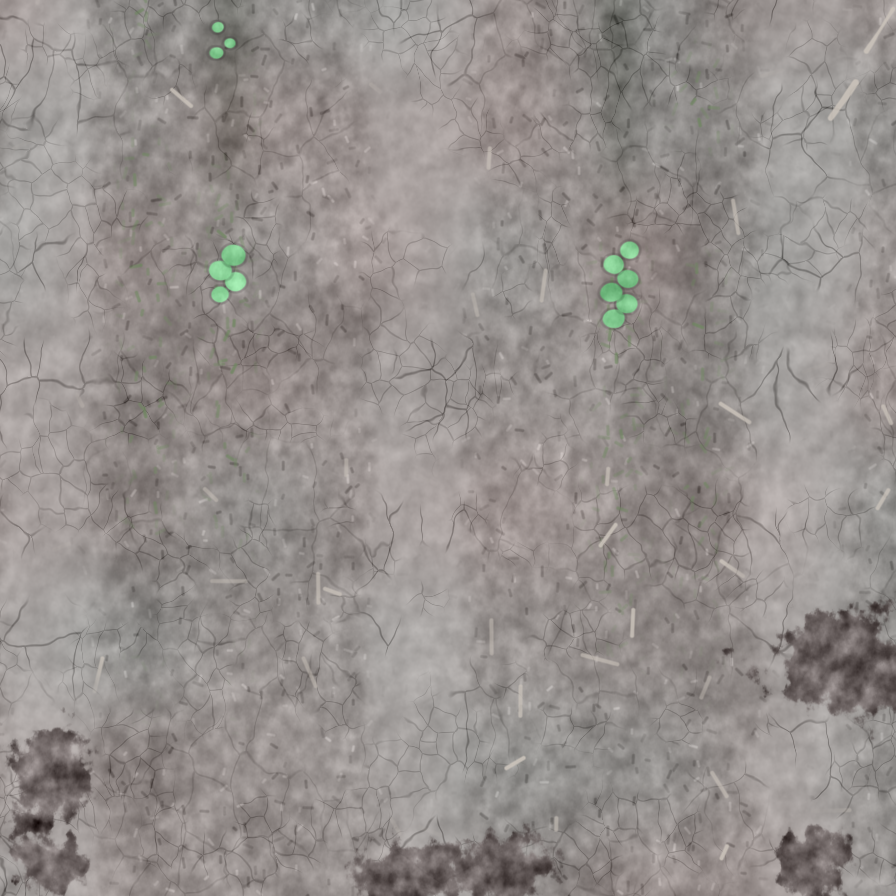
Reproduce this texture procedurally as a Shadertoy shader.

```glsl
// Dry cracked field soil seen from above: pale ridges, dark crop rows, seedlings, straw and clods.
#define MIDDLE 0.472          // x of the central ridge
#define RIDGE_SPACING 0.423
#define RIDGE_WIDTH 0.052
#define ROW_OFFSET 0.218      // crop rows, either side of the middle
#define TRACK_OFFSET 0.308    // faint wheel tracks, either side of the middle
#define CRACK_WIDTH 0.035
#define SOIL vec3(0.580, 0.556, 0.547)
#define RIDGE vec3(0.662, 0.644, 0.636)
#define CLOD vec3(0.410, 0.372, 0.368)
#define STRAW vec3(0.800, 0.770, 0.735)
#define LEAF vec3(0.500, 0.800, 0.560)
#define WEED vec3(0.430, 0.530, 0.370)

float hash(vec2 p) {
    vec3 q = fract(p.xyx * 0.1031);
    q += dot(q, q.yzx + 33.33);
    return fract((q.x + q.y) * q.z);
}

vec2 hash2(vec2 p) { return vec2(hash(p), hash(p + 57.3)); }

float noise(vec2 p) {
    vec2 i = floor(p), f = fract(p);
    f *= f * (3.0 - 2.0 * f);
    return mix(mix(hash(i), hash(i + vec2(1, 0)), f.x),
               mix(hash(i + vec2(0, 1)), hash(i + vec2(1, 1)), f.x), f.y);
}

float fbm(vec2 p) {
    float sum = 0.0, amp = 0.533;
    for (int i = 0; i < 4; i++) {
        sum += amp * noise(p);
        p = mat2(1.6, 1.2, -1.2, 1.6) * p + 7.1;
        amp *= 0.5;
    }
    return sum;
}

float band(float x, float centre, float width) {
    float d = (x - centre) / width;
    return exp(-d * d);
}

float segment(vec2 p, vec2 a, vec2 b) {
    vec2 ab = b - a;
    return length(p - a - ab * clamp(dot(p - a, ab) / dot(ab, ab), 0.0, 1.0));
}

// Coverage of a shape edge, softened by at least one pixel
float cover(float d) {
    float soft = max(0.0013, 1.0 / iResolution.y);
    return 1.0 - smoothstep(-soft, soft, d);
}

// Distance to the border between the two nearest cells
float cellBorder(vec2 p) {
    vec2 i = floor(p), nearest = vec2(9), second = vec2(9);
    for (int y = -1; y <= 1; y++)
    for (int x = -1; x <= 1; x++) {
        vec2 c = i + vec2(x, y), r = c + hash2(c) - p;
        if (dot(r, r) < dot(nearest, nearest)) { second = nearest; nearest = r; }
        else if (dot(r, r) < dot(second, second)) second = r;
    }
    return dot(0.5 * (nearest + second), normalize(second - nearest));
}

// Short, mostly upright strokes scattered over a jittered grid
float strokes(vec2 p, float grid, float density, float size, float width) {
    float result = 0.0;
    for (int y = -1; y <= 1; y++)
    for (int x = -1; x <= 1; x++) {
        vec2 c = floor(p * grid) + vec2(x, y);
        if (hash(c + grid) > density) continue;
        vec2 centre = (c + hash2(c + 11.7)) / grid;
        float turn = hash(c + 23.1) * 2.0 - 1.0, angle = 1.57 + 1.6 * turn * abs(turn);
        vec2 reach = vec2(cos(angle), sin(angle)) * size * mix(0.3, 1.0, hash(c + 5.9));
        float d = segment(p, centre - reach, centre + reach) - width;
        result = max(result, cover(d) * mix(0.45, 1.0, hash(c + 41.3)));
    }
    return result;
}

void mainImage(out vec4 fragColor, in vec2 fragCoord) {
    vec2 p = fragCoord / iResolution.xy;
    vec2 warp = vec2(fbm(p * 14.0), fbm(p * 14.0 + 31.0)) - 0.5;
    float side = abs(p.x - MIDDLE);

    // Ridges and uneven soil tone
    float toRidge = min(side, abs(side - RIDGE_SPACING)) + warp.x * 0.06;
    float ridge = 1.0 - smoothstep(RIDGE_WIDTH * 0.6, RIDGE_WIDTH * 1.5, toRidge);
    float grain = fbm(p * vec2(75.0, 62.0)) - 0.5;
    float relief = fbm(p * 34.0) - fbm(p * 34.0 + vec2(0.25, -0.3));
    vec3 col = mix(SOIL, RIDGE, ridge * mix(0.6, 1.0, fbm(p * 6.0 + 3.0)));
    col += (fbm(p * 8.0) - 0.5) * 0.13 + grain * mix(0.24, 0.12, ridge) + relief * 0.15;
    col += vec3(0.03, -0.01, -0.01) * (noise(p * 7.0 + 19.0) - 0.5);

    // Dark furrows fading downwards, and wheel tracks
    float row = band(side + warp.x * 0.02, ROW_OFFSET, 0.027);
    float track = band(side, TRACK_OFFSET, 0.026);
    float furrow = row * smoothstep(0.62, 0.95, p.y);
    col -= vec3(0.13, 0.12, 0.13) * furrow + 0.035 * track;

    // Cracks, long on the ridges and broken elsewhere
    vec2 bent = p + warp * 0.05;
    float broken = smoothstep(0.42, 0.62, noise(p * 17.0 + 5.0));
    float crack = 1.0 - smoothstep(0.0, CRACK_WIDTH, cellBorder(bent * vec2(23.0, 14.0)));
    float fine = 1.0 - smoothstep(0.0, CRACK_WIDTH * 1.6, cellBorder(bent * vec2(43.0, 36.0) + 9.0));
    col -= 0.17 * crack * broken * mix(0.4, 1.0, ridge);
    col -= 0.10 * fine * smoothstep(0.5, 0.7, noise(p * 21.0 + 40.0));

    // Crumbs, weeds and straw
    float open = 1.0 - 0.85 * ridge;
    float weedy = (row + track) * smoothstep(0.35, 0.65, noise(p * 9.0 + 2.0)) * smoothstep(0.1, 0.6, p.y);
    col -= 0.13 * open * strokes(p + 3.0, 48.0, 0.38, 0.005, 0.0016);
    col += 0.12 * open * strokes(p + 7.0, 44.0, 0.22, 0.004, 0.0014);
    col = mix(col, WEED, min(weedy, 1.0) * 0.8 * strokes(p + 5.0, 62.0, 0.5, 0.006, 0.0018));
    col = mix(col, STRAW, open * 0.9 * strokes(p + 1.0, 11.0, 0.3, 0.021, 0.0022));
    float twig = min(segment(p, vec2(0.967, 0.943), vec2(0.997, 0.99)),
                     segment(p, vec2(0.927, 0.868), vec2(0.955, 0.908)));
    col = mix(col, STRAW, 0.85 * cover(twig + warp.y * 0.006 - 0.003));

    // Rough dark clods: one low on each ridge, one higher on the outer two
    for (int i = 0; i < 5; i++) {
        float k = i < 3 ? float(i) : float(i - 3) * 2.0;
        vec2 centre = vec2(MIDDLE + (k - 1.0) * RIDGE_SPACING, i < 3 ? 0.03 : 0.13 + 0.065 * k);
        vec2 radius = i < 3 ? vec2(k == 1.0 ? 0.095 : 0.042, 0.042) : vec2(0.046 + 0.022 * k, 0.052);
        centre.x += i < 3 ? 0.012 : 0.022 * k;
        float d = length((p - centre) / radius) - 1.0 + warp.y * 1.5 + grain * 1.3;
        col = mix(col, CLOD + grain * 0.45 + relief * 0.5, 0.9 * (1.0 - smoothstep(-0.2, 0.12, d)));
    }

    // Seedlings: leaves zigzag up each crop row
    for (int plant = 0; plant < 3; plant++) {
        float n = plant == 0 ? 4.0 : plant == 1 ? 6.0 : 3.0;
        vec2 base = vec2(MIDDLE + (plant == 1 ? ROW_OFFSET + 0.003 : -ROW_OFFSET - 0.003),
                         plant == 0 ? 0.671 : plant == 1 ? 0.647 : 0.938);
        for (float j = 0.0; j < n; j++) {
            vec2 jitter = hash2(vec2(j, float(plant) + 2.0)) - 0.5;
            vec2 q = p - base - vec2((mod(j, 2.0) - 0.5) * 0.017, j * 0.0145) - jitter * 0.007;
            float size = plant == 2 ? 0.008 : 0.0115;
            float d = length(q * vec2(1.0, 1.12)) - size + warp.x * 0.012;
            col = mix(col, col * 0.72, 0.5 * cover(d - 0.003));
            col = mix(col, LEAF + jitter.x * 0.12 + grain * 0.3 - length(q) * 4.0 + 0.03, 0.95 * cover(d));
        }
    }
    fragColor = vec4(clamp(col, 0.0, 1.0), 1.0);
}
```
